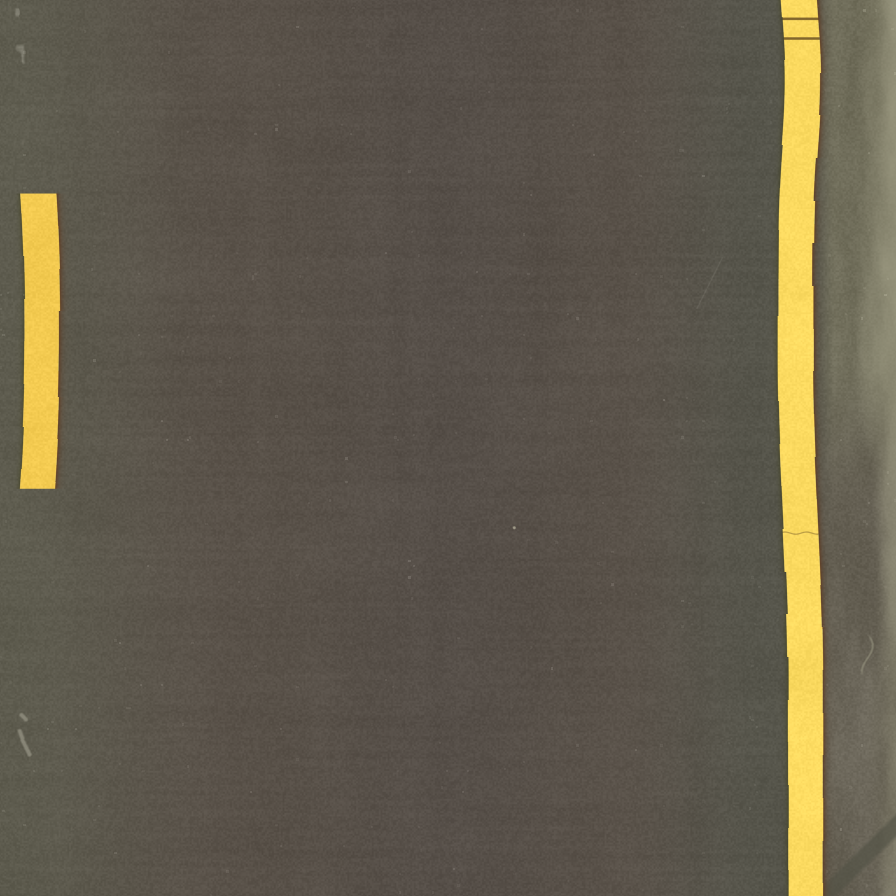
Reproduce this texture procedurally as a Shadertoy shader.

```glsl
// Top-down asphalt lane with a yellow dash, a wavering yellow edge line and a pale dusty shoulder.

float hash(vec2 p) {
    p = fract(p * vec2(0.1031, 0.1137));
    p += dot(p, p.yx + 33.33);
    return fract((p.x + p.y) * p.x * 91.7);
}

float noise(vec2 p) {
    vec2 i = floor(p), f = fract(p);
    f = f * f * (3.0 - 2.0 * f);
    return mix(mix(hash(i), hash(i + vec2(1, 0)), f.x),
               mix(hash(i + vec2(0, 1)), hash(i + vec2(1, 1)), f.x), f.y);
}

float fbm(vec2 p) {
    float sum = 0.0, amp = 0.5;
    for (int i = 0; i < 4; i++) {
        sum += amp * noise(p);
        p = p * 2.03 + 17.0;
        amp *= 0.5;
    }
    return sum;
}

float segment(vec2 p, vec2 a, vec2 b) {
    vec2 d = b - a;
    return length(p - a - d * clamp(dot(p - a, d) / dot(d, d), 0.0, 1.0));
}

float stroke(float dist, float halfWidth, float aa) {
    return 1.0 - smoothstep(halfWidth - aa, halfWidth + aa, dist);
}

// Sideways jumps between the painted lengths
float jog(float y, float seed) {
    return (hash(vec2(floor(y * 21.0 + seed), seed)) - 0.5) * 0.0024;
}

float edgeLineCenter(float y) {
    float bump = (y - 0.91) / 0.1;
    return mix(0.8992, 0.8877, smoothstep(0.24, 0.6, y)) + 0.0082 * exp(-bump * bump);
}

float dashCenter(float y) {
    float t = (y - 0.63) / 0.16;
    return 0.0473 - 0.005 * t * t;
}

// Paint with a dark green fringe on its left and a red-brown one on its right
vec3 paintStripe(vec3 col, float x, float left, float right, float span, vec3 paint, float aa) {
    float leftFringe = exp(-max(left - x, 0.0) / 0.0025) * step(x, left);
    float rightFringe = exp(-max(x - right, 0.0) / 0.003) * step(right, x);
    col = mix(col, vec3(0.25, 0.25, 0.12), 0.7 * leftFringe * span);
    col = mix(col, vec3(0.38, 0.21, 0.10), 0.8 * rightFringe * span);
    float mask = smoothstep(left - aa, left + aa, x) * (1.0 - smoothstep(right - aa, right + aa, x));
    return mix(col, paint, mask * span);
}

void mainImage(out vec4 fragColor, in vec2 fragCoord) {
    vec2 uv = fragCoord / iResolution.xy;
    float x = uv.x, y = uv.y, aa = 0.75 / iResolution.y;

    // Asphalt: warm in the lane centre, greener towards both sides
    float grain = noise(uv * 512.0) - 0.5;
    float mottling = fbm(uv * vec2(12.0, 16.0)) - 0.47;
    float streaks = noise(vec2(x * 45.0, y * 1.5)) - 0.5;
    float rows = noise(vec2(x * 5.0, y * 200.0)) - 0.5;
    vec3 col = mix(vec3(0.372, 0.364, 0.312), vec3(0.352, 0.322, 0.288), smoothstep(0.0, 0.26, x));
    col = mix(col, vec3(0.338, 0.310, 0.284), exp(-pow((x - 0.5) / 0.13, 2.0)));
    col = mix(col, vec3(0.342, 0.338, 0.298), smoothstep(0.68, 0.86, x));
    col += 0.045 * grain + 0.025 * mottling + 0.012 * streaks + 0.014 * rows;

    // Dusty shoulder, brightening towards the right border
    float dust = fbm(uv * vec2(30.0, 9.0) + 4.0);
    float upper = smoothstep(0.42, 0.62, y);
    float rim = smoothstep(0.945 + 0.025 * (1.0 - upper), 1.0, x + 0.02 * (dust - 0.5));
    vec3 shoulder = mix(vec3(0.40, 0.38, 0.33), vec3(0.44, 0.43, 0.355), upper);
    shoulder += (dust - 0.47) * 0.12 + 0.05 * grain;
    shoulder = mix(shoulder, vec3(0.64, 0.63, 0.53), rim * mix(0.45, 0.7, upper) * (0.6 + 0.8 * dust));
    col = mix(col, shoulder, smoothstep(0.905, 0.932, x));

    // Dark diagonal seam in the lower right corner
    float seam = segment(uv, vec2(0.92, 0.0), vec2(1.02, 0.098));
    col = mix(col, vec3(0.32, 0.32, 0.27), 0.65 * stroke(seam, 0.009, 0.003));

    // Scuffs, scratches and small bright stones
    float curl = abs(x - 0.968 - 0.006 * sin((y - 0.265) * 110.0));
    float curlSpan = smoothstep(0.245, 0.252, y) * (1.0 - smoothstep(0.286, 0.293, y));
    col = mix(col, vec3(0.58, 0.57, 0.49), 0.6 * curlSpan * stroke(curl, 0.0012, 0.0012));
    float scuff = min(segment(uv, vec2(0.022, 0.184), vec2(0.025, 0.176)),
                      segment(uv, vec2(0.025, 0.174), vec2(0.033, 0.158)));
    scuff = min(scuff, segment(uv, vec2(0.024, 0.202), vec2(0.029, 0.197)));
    col = mix(col, vec3(0.60, 0.59, 0.53), 0.7 * stroke(scuff, 0.0022, 0.0015));
    float scratch = segment(uv, vec2(0.778, 0.656), vec2(0.806, 0.712));
    col += 0.05 * stroke(scratch, 0.0007, 0.001);
    float fleck = stroke(abs(x - 0.022), 0.005, 0.002) * smoothstep(0.81, 0.83, y);
    col += 0.13 * fleck * smoothstep(0.62, 0.85, noise(uv * vec2(150.0, 75.0)));
    col += 0.09 * smoothstep(0.985, 1.0, hash(floor(uv * 384.0))) * (0.3 + noise(uv * 20.0));
    col = mix(col, vec3(0.70, 0.68, 0.60), 0.8 * stroke(length(uv - vec2(0.574, 0.411)), 0.0016, 0.001));

    // Centre dash
    vec3 paint = vec3(0.98, 0.83, 0.36) + 0.05 * grain + 0.06 * mottling;
    float dash = dashCenter(y);
    float dashSpan = smoothstep(0.4545 - aa, 0.4545 + aa, y) * (1.0 - smoothstep(0.784 - aa, 0.784 + aa, y));
    col = paintStripe(col, x, dash - 0.0195 + jog(y, 3.0), dash + 0.0195 + jog(y, 8.3), dashSpan,
                      paint - vec3(0.02, 0.03, 0.04), aa);

    // Edge line with thin cracks
    float center = edgeLineCenter(y);
    vec3 linePaint = paint + vec3(0.01, 0.03, 0.02);
    float cracks = max(stroke(abs(y - 0.979), 0.0014, aa), stroke(abs(y - 0.957), 0.0014, aa));
    float hairline = stroke(abs(y - 0.405 - 0.0012 * sin(x * 260.0)), 0.0007, aa);
    linePaint = mix(linePaint, vec3(0.42, 0.32, 0.14), max(0.85 * cracks, 0.45 * hairline));
    col = paintStripe(col, x, center - 0.0198 + jog(y, 5.4), center + 0.0198 + jog(y, 1.7), 1.0, linePaint, aa);

    fragColor = vec4(clamp(col, 0.0, 1.0), 1.0);
}
```
